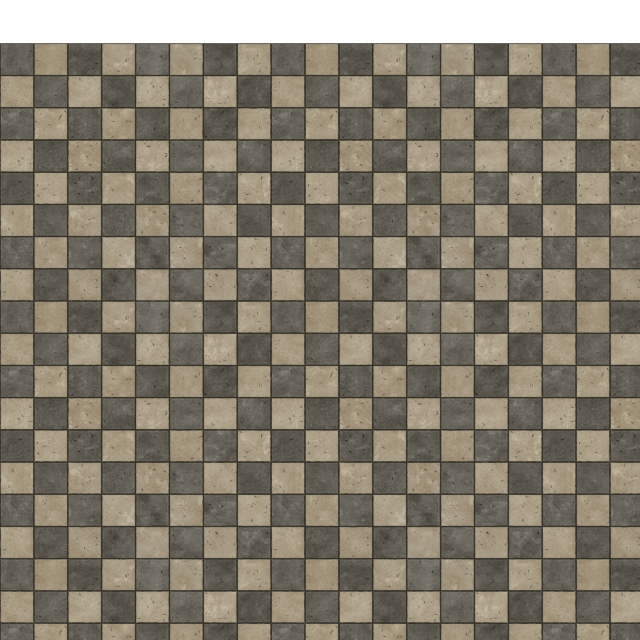
Reproduce this texture procedurally as a Shadertoy shader.

```glsl
// Worn two-tone checkerboard of stone tiles below a plain white strip.
// Each tile gets its own tone, mottling, pits and scratches from hashed seeds;
// the seeds wrap every eight tiles, so the wear itself repeats as a block.

const vec2 TILES = vec2(18.885, 19.87);  // tiles per canvas width and height
const float STRIP = 0.0677;              // height of the white strip
const float BLOCK = 8.0;                 // tiles before the wear repeats
const vec3 LIGHT_LOW = vec3(0.605, 0.545, 0.445);
const vec3 LIGHT_HIGH = vec3(0.705, 0.655, 0.565);
const vec3 DARK_LOW = vec3(0.305, 0.290, 0.255);
const vec3 DARK_HIGH = vec3(0.430, 0.415, 0.380);
const vec3 GROUT = vec3(0.19, 0.175, 0.14);
const vec3 HAZE = vec3(0.62, 0.61, 0.59);

float hash(vec2 p) {
    return fract(sin(dot(p, vec2(127.1, 311.7))) * 43758.5);
}

vec2 hash2(vec2 p) {
    return vec2(hash(p), hash(p + 17.3));
}

float noise(vec2 p) {
    vec2 i = floor(p), f = fract(p);
    f = f * f * (3.0 - 2.0 * f);
    return mix(mix(hash(i), hash(i + vec2(1, 0)), f.x),
               mix(hash(i + vec2(0, 1)), hash(i + vec2(1, 1)), f.x), f.y);
}

float fbm(vec2 p) {
    float sum = 0.0, amp = 0.5;
    for (int i = 0; i < 4; i++) {
        sum += amp * noise(p);
        p = p * 2.1 + 5.7;
        amp *= 0.5;
    }
    return sum / 0.9375;
}

// Coverage of randomly turned ellipses scattered over one tile
float scatter(vec2 f, vec2 seed, int count, vec2 size, float soft) {
    float cover = 0.0;
    for (int i = 0; i < count; i++) {
        vec2 key = seed + float(i) * vec2(3.1, 7.7);
        vec2 q = f - mix(vec2(0.06), vec2(0.94), hash2(key));
        float a = 6.2832 * hash(key + 2.9);
        q = mat2(cos(a), sin(a), -sin(a), cos(a)) * q;
        vec2 r = size * mix(0.35, 1.0, hash(key + 8.3));
        float d = (length(q / r) - 1.0) * min(r.x, r.y);
        float strength = hash(key + 4.1);
        cover = max(cover, strength * (1.0 - smoothstep(-soft, soft, d)));
    }
    return cover;
}

// Pale, greyer patch centred once in every block
float hazePatch(vec2 p, vec2 centre, float radius) {
    vec2 w = mod(p - centre + 0.5 * BLOCK, BLOCK) - 0.5 * BLOCK;
    return exp(-dot(w, w) / (radius * radius));
}

vec3 tileColor(vec2 p, float pixel) {
    vec2 cell = floor(p), f = fract(p);
    vec2 id = mod(cell, BLOCK);
    vec2 seed = id * 11.3 + 2.0;
    bool dark = mod(cell.x + cell.y, 2.0) < 0.5;

    // Base tone: per-tile shift, broad mottling and fine grain
    float mottle = fbm(f * 3.0 + seed);
    float grain = noise(f * 26.0 + seed * 3.0);
    float tone = 0.5 + 0.55 * (hash(id + 0.7) - 0.5)
               + 1.2 * (mottle - 0.5) + 0.5 * (grain - 0.5);
    vec3 col = dark ? mix(DARK_LOW, DARK_HIGH, tone)
                    : mix(LIGHT_LOW, LIGHT_HIGH, tone);

    // Greyish haze and cloudy scuffs
    float haze = hazePatch(p, vec2(5.0, 7.2), 1.9)
               + 0.5 * hazePatch(p, vec2(2.5, 6.5), 0.8);
    col = mix(col, HAZE, 0.3 * haze * smoothstep(0.15, 0.8, mottle));
    float scuff = smoothstep(0.58, 0.8, fbm(f * 4.5 + seed.yx + 31.0));
    col += 0.09 * scuff * hash(id + 5.2);

    // Dark pits and thin pale scratches
    float pits = scatter(f, seed, 9, vec2(0.045, 0.018), 0.6 * pixel);
    float scratches = scatter(f, seed + 40.0, 4, vec2(0.16, 0.007), 0.5 * pixel);
    float wear = hash(id + 9.4);
    col *= 1.0 - pits * mix(0.3, 0.65, wear);
    col += 0.12 * scratches * wear;

    // Worn rim, dirt along the edge, then the narrow joint
    vec2 toEdge = 0.5 - abs(f - 0.5);
    float edge = min(toEdge.x, toEdge.y);
    float rough = 0.012 * (noise(f * 14.0 + seed) - 0.5);
    float rim = smoothstep(0.025, 0.05, edge) * (1.0 - smoothstep(0.05, 0.085, edge));
    col += (dark ? 0.03 : 0.012) * rim;
    col *= 1.0 - 0.22 * exp(-edge / 0.03);
    float joint = 1.0 - smoothstep(-0.5 * pixel, 0.5 * pixel, edge + rough - 0.021);
    return mix(col, GROUT, 0.85 * joint);
}

void mainImage(out vec4 fragColor, in vec2 fragCoord) {
    vec2 uv = fragCoord / iResolution.xy;
    float below = 1.0 - STRIP - uv.y;  // distance down from the strip
    float pixel = TILES.y / iResolution.y;
    vec3 floorCol = tileColor(vec2(uv.x, below) * TILES, pixel);
    float aa = 0.5 / iResolution.y;
    fragColor = vec4(mix(vec3(1.0), floorCol, smoothstep(-aa, aa, below)), 1.0);
}
```
